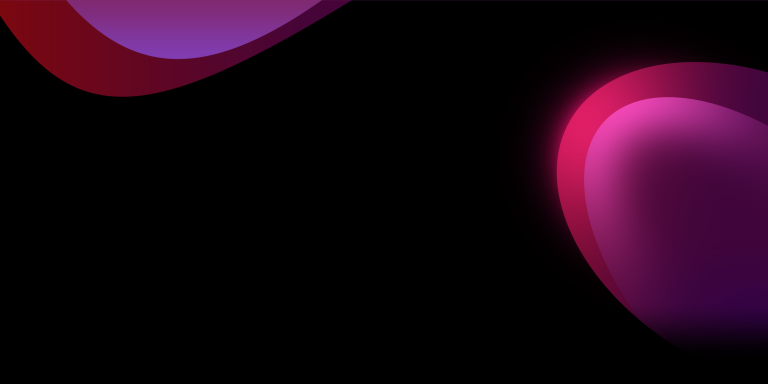
Give the GLSL for this background, as a Shadertoy shader.

```glsl
#define GLOW_COLOR vec3(0.58, 0.04, 0.28)
#define GLOW_WIDTH 0.04
#define HOT_PINK vec3(0.42, 0.08, 0.22)
#define RIM_PINK vec3(0.58, 0.23, 0.48)
#define RIM_WIDTH 0.12
#define WINE vec3(0.46, 0.04, 0.18)
#define PLUM vec3(0.25, 0.02, 0.23)
#define INDIGO vec3(0.20, 0.01, 0.27)

// Antialiased coverage of a signed distance, negative inside
float coverage(float dist) {
    float pixel = 1.0 / iResolution.y;
    return 1.0 - smoothstep(-0.7 * pixel, 0.7 * pixel, dist);
}

// Approximate distance to a skewed ellipse, y axis up
float skewedEllipse(vec2 p, vec2 center, vec2 radii, float skew) {
    vec2 q = (p - center) / radii;
    float scale = 1.0 - skew * skew;
    float f = sqrt((dot(q, q) + 2.0 * skew * q.x * q.y) / scale);
    vec2 slope = (q + skew * q.yx) / (radii * scale);
    return (f - 1.0) * f / max(length(slope), 1e-4);
}

// Distance to a cubic curve hanging from the top edge; knots hold its x values
float hangingCurve(vec2 p, vec4 knots, float drop) {
    float low = 0.0, high = 1.0;
    for (int i = 0; i < 18; i++) {
        float t = 0.5 * (low + high), s = 1.0 - t;
        float x = dot(knots, vec4(s*s*s, 3.0*s*s*t, 3.0*s*t*t, t*t*t));
        if (x < p.x) low = t; else high = t;
    }
    float t = 0.5 * (low + high), s = 1.0 - t;
    float dx = dot(knots.yzw - knots.xyz, vec3(s*s, 2.0*s*t, t*t));
    float dy = drop * (1.0 - 2.0 * t);
    float depth = 3.0 * s * t * drop;
    return (1.0 - p.y - depth) * dx / length(vec2(dx, dy));
}

// Soft round falloff around a point
float halo(vec2 p, vec2 center, float spread) {
    vec2 d = p - center;
    return exp(-dot(d, d) / spread);
}

void mainImage(out vec4 fragColor, in vec2 fragCoord) {
    vec2 p = fragCoord / iResolution.y;
    vec3 color = vec3(0.0);

    // Hanging waves in the upper left
    float outerWave = hangingCurve(p, vec4(-0.026, 0.182, 0.37, 0.917), 0.336);
    float innerWave = hangingCurve(p, vec4(0.172, 0.352, 0.547, 0.839), 0.205);
    vec3 outerFill = mix(vec3(0.48, 0.03, 0.06), vec3(0.27, 0.02, 0.22),
                         clamp(p.x / 0.8, 0.0, 1.0));
    vec3 innerFill = mix(vec3(0.50, 0.24, 0.70), vec3(0.50, 0.16, 0.44),
                         smoothstep(0.83, 1.02, p.y));
    color = mix(color, outerFill, coverage(outerWave));
    color = mix(color, innerFill, coverage(innerWave));

    // Glow around the orb
    float orb = skewedEllipse(p, vec2(1.999, 0.401), vec2(0.549, 0.4375), 0.345);
    float core = skewedEllipse(p, vec2(2.008, 0.268), vec2(0.487, 0.479), 0.55);
    color += GLOW_COLOR * exp(-max(orb, 0.0) / GLOW_WIDTH)
           * halo(p, vec2(1.497, 0.687), 0.06);

    // Orb shell with a hot spot
    float across = smoothstep(1.45, 1.95, p.x - 0.3 * (p.y - 0.55));
    vec3 shell = mix(WINE, PLUM, across)
               + HOT_PINK * halo(p, vec2(1.536, 0.674), 0.055);

    // Core with a bright inner rim
    float rim = min(core, 0.0) / RIM_WIDTH;
    vec3 coreFill = mix(vec3(0.38, 0.05, 0.22), PLUM, across)
                  + RIM_PINK * exp(-rim * rim) * halo(p, vec2(1.63, 0.70), 0.09);
    shell = mix(shell, coreFill, coverage(core));

    // Indigo tint and dark fade at the base
    float tint = (1.0 - smoothstep(0.15, 0.4, p.y)) * smoothstep(1.6, 2.0, p.x);
    shell = mix(shell, INDIGO, tint) * smoothstep(0.06, 0.22, p.y);
    color = mix(color, shell, coverage(orb));

    fragColor = vec4(color, 1.0);
}
```
